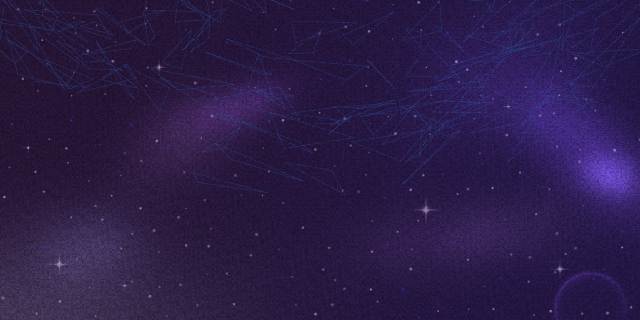
Write a Shadertoy shader that draws this background.

```glsl
const vec3 NIGHT_LEFT = vec3(0.145, 0.080, 0.205);
const vec3 NIGHT_RIGHT = vec3(0.135, 0.085, 0.260);
const vec3 HAZE_GREY = vec3(0.120, 0.130, 0.135);
const vec3 HAZE_LAVENDER = vec3(0.080, 0.085, 0.130);
const vec3 CLOUD_MAGENTA = vec3(0.120, 0.065, 0.180);
const vec3 CLOUD_MAUVE = vec3(0.085, 0.060, 0.100);
const vec3 CLOUD_VIOLET = vec3(0.140, 0.090, 0.290);
const vec3 CORE_VIOLET = vec3(0.160, 0.120, 0.280);
const vec3 WEB_BLUE = vec3(0.165, 0.290, 0.580);
const vec3 STAR_PALE = vec3(0.620, 0.520, 0.680);
const vec3 STAR_BLUE = vec3(0.140, 0.200, 0.650);
const vec3 RIM_VIOLET = vec3(0.340, 0.200, 0.620);

const int WEB_COUNT = 110;
const float WEB_WIDTH = 0.0022;
const float WEB_OPACITY = 0.48;
const float WEB_REACH = 0.27;
const float STAR_CELL = 0.085;
const float GRAIN_SCALE = 256.0;
const float GRAIN_AMOUNT = 0.34;
const vec2 PLANET_CENTRE = vec2(1.846, 0.036);
const float PLANET_RADIUS = 0.111;

// Sparkle centre and arm length
const vec3 SPARKLES[8] = vec3[8](
    vec3(1.331, 0.344, 0.048), vec3(0.185, 0.174, 0.042),
    vec3(1.750, 0.159, 0.034), vec3(0.497, 0.790, 0.030),
    vec3(0.088, 0.538, 0.020), vec3(0.390, 0.107, 0.020),
    vec3(1.588, 0.667, 0.018), vec3(1.047, 0.125, 0.014));

float hash(vec2 p) {
    return fract(sin(dot(p, vec2(127.1, 311.7))) * 43758.5453);
}

vec2 hash2(vec2 p) {
    return vec2(hash(p), hash(p + 37.3));
}

float valueNoise(vec2 p) {
    vec2 cell = floor(p), f = fract(p);
    f = f * f * (3.0 - 2.0 * f);
    float low = mix(hash(cell), hash(cell + vec2(1, 0)), f.x);
    float high = mix(hash(cell + vec2(0, 1)), hash(cell + vec2(1, 1)), f.x);
    return mix(low, high, f.y);
}

float fbm(vec2 p) {
    float sum = 0.0, weight = 0.5;
    for (int i = 0; i < 4; i++) {
        sum += weight * valueNoise(p);
        p = p * 2.03 + 11.7;
        weight *= 0.5;
    }
    return sum;
}

float glow(vec2 p, vec2 centre, vec2 size, float angle) {
    vec2 d = p - centre;
    float c = cos(angle), s = sin(angle);
    d = vec2(c * d.x + s * d.y, c * d.y - s * d.x) / size;
    return exp(-dot(d, d));
}

float segment(vec2 p, vec2 a, vec2 b) {
    vec2 ab = b - a;
    return length(p - a - ab * clamp(dot(p - a, ab) / dot(ab, ab), 0.0, 1.0));
}

float coverage(float dist, float px) {
    return clamp(0.5 - dist / px, 0.0, 1.0);
}

vec3 nebula(vec2 p) {
    vec3 col = mix(NIGHT_LEFT, NIGHT_RIGHT, smoothstep(0.1, 1.9, p.x));
    float cloud = 0.45 + 1.1 * fbm(p * 5.0);
    col += HAZE_GREY * glow(p, vec2(0.0, -0.05), vec2(0.65, 0.30), 0.0);
    col += HAZE_LAVENDER * glow(p, vec2(0.26, 0.22), vec2(0.17, 0.12), 0.2) * cloud;
    col += CLOUD_MAGENTA * glow(p, vec2(0.75, 0.67), vec2(0.16, 0.07), 0.3) * cloud;
    col += CLOUD_MAUVE * glow(p, vec2(0.58, 0.57), vec2(0.18, 0.11), 0.6) * cloud;
    col += CLOUD_MAUVE * glow(p, vec2(1.48, 0.27), vec2(0.30, 0.11), 0.15) * cloud;
    col += CLOUD_VIOLET * glow(p, vec2(1.84, 0.53), vec2(0.25, 0.12), -0.75) * cloud;
    col += CORE_VIOLET * glow(p, vec2(1.91, 0.45), vec2(0.09, 0.06), -0.4);
    col += 0.35 * CLOUD_VIOLET * glow(p, vec2(1.55, 0.75), vec2(0.30, 0.22), 0.4) * cloud;
    return col;
}

// Triangles hung in a bowl from the upper edge
float web(vec2 p, float px) {
    float clear = 1.0;
    for (int i = 0; i < WEB_COUNT; i++) {
        vec2 id = vec2(float(i), 3.0);
        float x = 2.1 * hash(id) - 0.05;
        float depth = 0.62 - 0.42 * (x - 1.0) * (x - 1.0);
        float stray = step(0.95, hash(id + 5.0)) * 0.28;
        vec2 centre = vec2(x, 1.03 - depth * hash(id + 9.0) - stray);
        if (distance(p, centre) > WEB_REACH) continue;
        vec2 corner[3];
        for (int k = 0; k < 3; k++) {
            vec2 offset = (hash2(id + vec2(0.0, 13.0 + float(k) * 7.0)) - 0.5) * vec2(0.31, 0.17);
            offset.y += 0.7 * (x - 1.0) * offset.x;
            corner[k] = centre + offset;
        }
        for (int k = 0; k < 3; k++) {
            float d = segment(p, corner[k], corner[(k + 1) % 3]);
            clear *= 1.0 - WEB_OPACITY * coverage(d - 0.5 * WEB_WIDTH, px);
        }
    }
    return 1.0 - clear;
}

vec3 addStars(vec3 col, vec2 p, float px) {
    vec2 cell = floor(p / STAR_CELL);
    vec2 centre = (cell + 0.1 + 0.8 * hash2(cell + 4.0)) * STAR_CELL;
    float radius = mix(0.0015, 0.0048, hash(cell + 21.0));
    float light = coverage(distance(p, centre) - radius, px) * mix(0.35, 0.8, hash(cell + 51.0));
    vec3 tint = hash(cell + 71.0) < 0.15 ? STAR_BLUE : STAR_PALE;
    return mix(col, tint, light * step(hash(cell + 91.0), 0.85));
}

float sparkle(vec2 p, vec3 star) {
    vec2 d = abs(p - star.xy) / star.z;
    vec2 arms = exp(-d.yx * d.yx * 350.0) * max(1.0 - d, 0.0);
    return min(0.65 * (arms.x + arms.y) + exp(-dot(d, d) * 28.0), 1.0);
}

void mainImage(out vec4 fragColor, in vec2 fragCoord) {
    float px = 1.0 / iResolution.y;
    vec2 p = fragCoord * px;
    vec3 col = nebula(p);

    // Planet rim, brightest toward the upper left
    vec2 q = p - PLANET_CENTRE;
    float edge = length(q) - PLANET_RADIUS;
    float lit = 0.55 + 0.45 * dot(q / max(length(q), px), normalize(vec2(-0.5, 0.9)));
    float rim = exp(-abs(edge) / 0.005) + 0.35 * exp(edge / 0.025) * step(edge, 0.0);
    col = mix(col, RIM_VIOLET, min(0.5 * rim * lit, 1.0));

    col = mix(col, WEB_BLUE, 0.85 * web(p, px));
    col = addStars(col, p, px);
    for (int i = 0; i < 8; i++) {
        col = mix(col, STAR_PALE, 0.85 * sparkle(p, SPARKLES[i]));
    }

    // Film grain
    col *= 1.0 + GRAIN_AMOUNT * (hash(floor(p * GRAIN_SCALE)) - 0.5);
    fragColor = vec4(col, 1.0);
}
```
